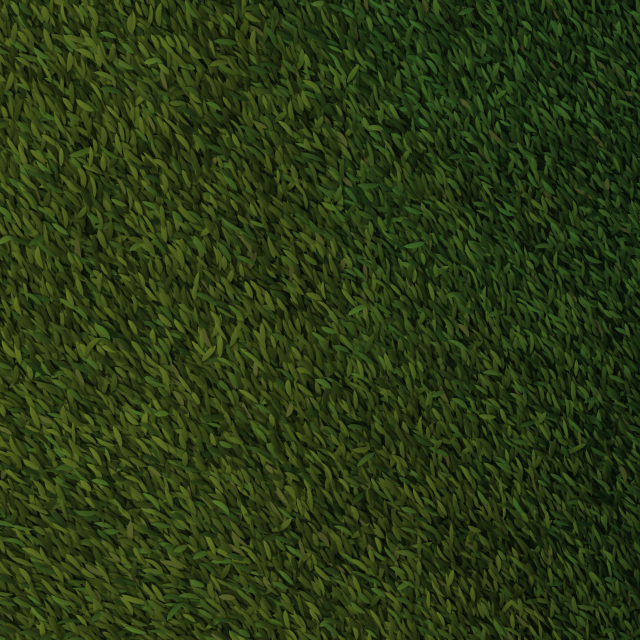
Write a Shadertoy shader that draws this texture.

```glsl
// Dense lawn of short, soft-edged grass blades leaning to the upper left.

vec4 hash4(vec3 p) {
    vec4 q = fract(p.xyzx * vec4(0.1031, 0.1030, 0.0973, 0.1099));
    q += dot(q, q.wzxy + 33.33);
    return fract((q.xxyz + q.yzzw) * q.zywx);
}

// Broad, irregular patches from layered sines, about -1 to 1
float patches(vec2 p) {
    float sum = 0.0, gain = 0.5;
    for (int i = 0; i < 4; i++) {
        p = mat2(0.8, 0.6, -0.6, 0.8) * p + 1.7;
        sum += gain * sin(p.x + 1.3 * sin(p.y * 0.8)) * cos(p.y + sin(p.x * 0.7));
        p *= 1.8;
        gain *= 0.65;
    }
    return sum;
}

// Coverage of a tapered blade; q.x runs along it, q.y across it
float bladeMask(vec2 q, float halfLength, float halfWidth, float softness) {
    float along = min(abs(q.x / halfLength), 1.5);
    float edge = abs(q.y) - halfWidth * (1.0 - pow(along, 3.0));
    return smoothstep(softness, -softness, edge);
}

// Dark olive to light yellow-green
vec3 grassRamp(float tone) {
    return mix(vec3(0.045, 0.085, 0.033), vec3(0.36, 0.44, 0.15), clamp(tone, 0.0, 1.25));
}

void mainImage(out vec4 fragColor, in vec2 fragCoord) {
    vec2 uv = fragCoord / iResolution.y;
    const float cells = 44.0;
    const int layers = 9;

    // Lawn-wide light, hue and lean
    float patchTone = patches(uv * 9.0);
    float light = 0.17 * (0.5 - uv.x) + 0.09 * patchTone
                - 0.14 * smoothstep(0.65, 1.1, uv.x) * smoothstep(0.5, 0.0, uv.y);
    float coolness = smoothstep(0.7, 1.5, uv.x + 0.6 * uv.y + 0.25 * patchTone);
    float lean = 2.15 + 0.4 * smoothstep(0.9, 0.0, uv.x + uv.y) + 0.12 * patches(uv * 5.0 + 4.0);
    float bladeScale = mix(1.0, 0.8, smoothstep(0.3, 1.0, uv.x));

    vec3 color = grassRamp(0.08 + light);

    // Blades, one per jittered cell, stacked from the soil up
    for (int layer = 0; layer < layers; layer++) {
        float height = float(layer) / float(layers - 1);
        vec2 grid = uv * cells + vec2(0.37, 0.61) * float(layer);
        vec2 base = floor(grid);

        for (int j = -1; j <= 1; j++)
        for (int i = -1; i <= 1; i++) {
            vec2 cell = base + vec2(i, j);
            vec4 place = hash4(vec3(cell + 50.0, float(layer) * 7.0 + 3.0));
            vec4 look = hash4(vec3(cell + 150.0, float(layer) * 11.0 + 41.0));

            // Local blade frame: mostly along the lean, a few astray
            float stray = place.w > 0.88 ? 2.4 : 1.0;
            float angle = lean + (place.z + look.w - 1.0) * 0.75 * stray;
            vec2 dir = vec2(cos(angle), sin(angle));
            vec2 p = (grid - cell - place.xy) / cells;
            vec2 q = vec2(dot(p, dir), dot(p, vec2(-dir.y, dir.x)));
            q.y += (look.z - 0.5) * 26.0 * q.x * q.x;

            float halfLength = mix(0.011, 0.020, look.y) * bladeScale;
            float halfWidth = mix(0.0024, 0.0046, place.w) * bladeScale;

            // Soft shadow cast on the blades beneath
            float shadow = bladeMask(q + vec2(0.001, 0.0022), halfLength, halfWidth * 1.2, 0.0028);
            color *= 1.0 - 0.34 * shadow;

            // Tone varies by blade, by depth, toward the tip and across the fold
            float tone = 0.48 + 0.62 * (look.x - 0.5) + 0.26 * (height - 0.6) + light;
            tone += 0.13 * q.x / halfLength + 0.07 * clamp(q.y / halfWidth, -1.0, 1.0);
            vec3 blade = grassRamp(tone);

            // Cooler green blades, and rare dry straw
            float green = clamp(0.75 * coolness + 0.6 * smoothstep(0.6, 1.0, look.w), 0.0, 1.0);
            blade *= mix(vec3(1.03, 1.0, 0.9), vec3(0.68, 0.97, 1.08), green);
            float straw = step(0.982, fract(look.z * 7.0 + place.x));
            blade = mix(blade, vec3(0.44, 0.45, 0.22) * (0.75 + light), 0.75 * straw);

            color = mix(color, blade, bladeMask(q, halfLength, halfWidth, 0.0013));
        }
    }

    fragColor = vec4(color, 1.0);
}
```
